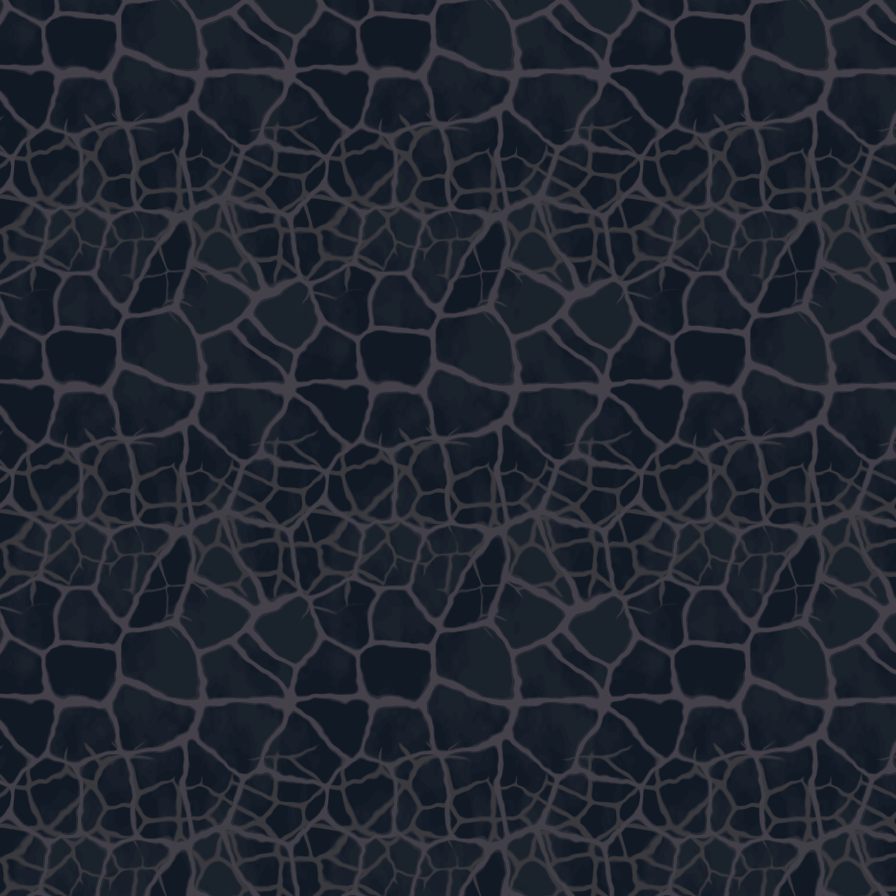
This texture is drawn by a Shadertoy shader. Its source:

```glsl
// Dark cracked ground: a repeating tile of navy plates split by dusty grey cracks.
// Wide cracks are borders of a warped periodic Voronoi grid; finer cracks from a
// denser grid fade in along horizontal bands. Plates carry flat, blotchy tones.
#define PERIOD 0.351        // tile size in canvas units
#define PLATES 5.0          // large plates per tile side
#define SHARDS 9.0          // small shards per tile side
#define WIDE 0.0029         // half width of the main cracks
#define FINE 0.0021         // half width of the fine cracks
#define FRINGE 0.0016       // dim rim beside each crack
#define BAND_Y 0.78         // height of one band of small shards
#define PLATE_DARK vec3(0.068, 0.098, 0.143)
#define PLATE_LIGHT vec3(0.102, 0.132, 0.172)
#define RIM_COLOR vec3(0.170, 0.178, 0.215)
#define CRACK_COLOR vec3(0.268, 0.256, 0.294)
#define DUST_COLOR vec3(0.235, 0.235, 0.250)

vec2 hash2(vec2 p) {
    vec3 h = fract(vec3(p.xyx) * vec3(0.1031, 0.1030, 0.0973));
    h += dot(h, h.yzx + 33.33);
    return fract((h.xx + h.yz) * h.zy);
}

// Hash of a grid cell that repeats after n cells.
vec2 tileHash(vec2 cell, float n, float seed) {
    return hash2(floor(mod(cell + 0.5, n)) + seed);
}

// Periodic value noise with two channels.
vec2 noise2(vec2 q, vec2 freq, float seed) {
    vec2 p = q * freq, i = floor(p), f = fract(p);
    f = f * f * (3.0 - 2.0 * f);
    vec2 a = hash2(floor(mod(i + 0.5, freq)) + seed);
    vec2 b = hash2(floor(mod(i + vec2(1.5, 0.5), freq)) + seed);
    vec2 c = hash2(floor(mod(i + vec2(0.5, 1.5), freq)) + seed);
    vec2 d = hash2(floor(mod(i + 1.5, freq)) + seed);
    return mix(mix(a, b, f.x), mix(c, d, f.x), f.y);
}

float smoothMin(float a, float b, float k) {
    float h = max(k - abs(a - b), 0.0) / k;
    return min(a, b) - h * h * k * 0.25;
}

// x: distance to the nearest cell border in canvas units, y: random cell value.
vec2 crackCells(vec2 q, float n, float seed) {
    vec2 p = q * n, base = floor(p), nearCell = base, nearest = vec2(8.0);
    for (int y = -1; y <= 1; y++)
    for (int x = -1; x <= 1; x++) {
        vec2 cell = base + vec2(x, y);
        vec2 r = cell + 0.05 + 0.9 * tileHash(cell, n, seed) - p;
        if (dot(r, r) < dot(nearest, nearest)) { nearest = r; nearCell = cell; }
    }
    float border = 1.0;
    for (int y = -2; y <= 2; y++)
    for (int x = -2; x <= 2; x++) {
        if (x == 0 && y == 0) continue;
        vec2 cell = nearCell + vec2(x, y);
        vec2 r = cell + 0.05 + 0.9 * tileHash(cell, n, seed) - p;
        float edge = dot(0.5 * (nearest + r), normalize(r - nearest));
        border = smoothMin(border, edge, 0.09);
    }
    return vec2(border * PERIOD / n, tileHash(nearCell, n, seed + 71.0).x);
}

float cover(float dist, float halfWidth, float soft) {
    return 1.0 - smoothstep(-soft, soft, dist - halfWidth);
}

void mainImage(out vec4 fragColor, in vec2 fragCoord) {
    vec2 uv = fragCoord / iResolution.y;
    float soft = max(0.75 / iResolution.y, 0.0005);
    vec2 q = uv / PERIOD;

    // Gentle bends plus small chips along the borders.
    vec2 chips = noise2(q, vec2(41.0), 5.0) - 0.5;
    vec2 warped = q + 0.045 * (noise2(q, vec2(9.0), 17.0) - 0.5) + 0.009 * chips;
    vec2 plate = crackCells(warped, PLATES, 23.0);
    vec2 shard = crackCells(warped, SHARDS, 140.0);

    // Fine cracks open inside the bands and as short stubs elsewhere.
    float band = 0.5 + 0.5 * cos(6.28318 * (uv.y - BAND_Y) / PERIOD);
    vec2 patches = noise2(q, vec2(7.0), 51.0);
    float opening = smoothstep(0.50, 0.85, 0.62 * band + 0.58 * patches.x);
    float wideHalf = WIDE * (0.62 + 0.7 * patches.y) * (1.0 - 0.2 * band);
    float fineHalf = FINE * (1.3 * opening - 0.3);

    // Blotchy plate tones in flat steps, streaked slightly upright.
    float blotch = 0.55 * noise2(q, vec2(13.0, 8.0), 88.0).x
                 + 0.30 * noise2(q, vec2(31.0, 19.0), 93.0).x
                 + 0.15 * noise2(q, vec2(67.0, 43.0), 99.0).x;
    float tone = blotch + 0.45 * (plate.y - 0.5) - 0.05 * band;
    float light = 0.35 * smoothstep(0.37, 0.40, tone)
                + 0.40 * smoothstep(0.49, 0.52, tone)
                + 0.25 * smoothstep(0.61, 0.64, tone);
    vec3 color = mix(PLATE_DARK, PLATE_LIGHT, light);

    // Dim ragged rims, then the crack cores.
    float rim = FRINGE * (0.35 + 1.3 * blotch);
    float fineOn = smoothstep(0.15, 0.4, opening);
    float rims = max(cover(plate.x, wideHalf + rim, soft),
                     cover(shard.x, fineHalf + 0.7 * rim, soft) * fineOn);
    float fineCore = cover(shard.x, fineHalf, soft) * fineOn;
    float wideCore = cover(plate.x, wideHalf, soft);
    color = mix(color, RIM_COLOR, 0.85 * rims);
    color = mix(color, DUST_COLOR, 0.85 * fineCore);
    color = mix(color, mix(CRACK_COLOR, DUST_COLOR, 0.6 * band * patches.x), wideCore);
    fragColor = vec4(color, 1.0);
}
```
